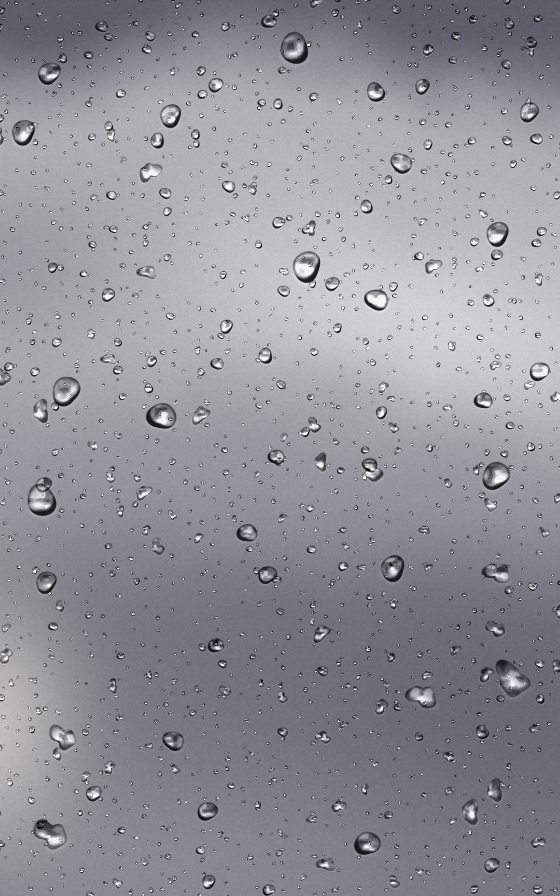
This texture is drawn by a Shadertoy shader. Its source:

```glsl
// Raindrops on a window pane in front of a blurred, clouded grey sky.
// The sky is a soft vertical gradient bent by noise; the drops come from
// four jittered grids, each half as coarse, with lens-like shading.

#define LAYERS 4
#define COARSE_CELL 0.125
#define DROP_MIN 0.085
#define DROP_MAX 0.172
#define COVERAGE 0.56
#define CLOUD_WARP 0.16
#define GLINT 0.42
#define GRAIN 0.025
#define INK vec3(0.07, 0.075, 0.085)

float hash(vec2 p) {
    return fract(sin(dot(p, vec2(127.1, 311.7))) * 43758.5453);
}

float noise(vec2 p) {
    vec2 i = floor(p), f = fract(p);
    f = f * f * (3.0 - 2.0 * f);
    return mix(mix(hash(i), hash(i + vec2(1, 0)), f.x),
               mix(hash(i + vec2(0, 1)), hash(i + vec2(1, 1)), f.x), f.y);
}

float fbm(vec2 p) {
    float sum = 0.0, amp = 0.5;
    for (int i = 0; i < 4; i++) {
        sum += amp * noise(p);
        p = p * 2.03 + 7.3;
        amp *= 0.5;
    }
    return sum;
}

// Soft elliptical patch of light
float patchAt(vec2 uv, vec2 centre, vec2 size) {
    vec2 d = (uv - centre) / size;
    return exp(-dot(d, d));
}

vec3 sky(vec2 uv) {
    float y = uv.y + CLOUD_WARP * (fbm(uv * vec2(2.0, 3.0) + 3.1) - 0.47);
    float tone = mix(0.46, 0.59, smoothstep(0.27, 0.46, y));
    tone = mix(tone, 0.69, smoothstep(0.44, 0.62, y));
    tone = mix(tone, 0.37, smoothstep(0.83, 0.98, y));
    tone += 0.13 * patchAt(vec2(uv.x, y), vec2(0.75, 0.66), vec2(0.45, 0.10));
    tone -= 0.09 * patchAt(uv, vec2(0.0, 0.70), vec2(0.3, 0.10));
    tone -= 0.05 * patchAt(uv, vec2(0.9, 0.20), vec2(0.4, 0.15));
    tone += 0.08 * patchAt(uv, vec2(0.3, 0.03), vec2(0.5, 0.12));
    float glow = patchAt(uv, vec2(-0.03, 0.20), vec2(0.16, 0.13));
    tone += 0.28 * glow;
    vec3 tint = vec3(-0.005, 0.0, 0.07) * (1.0 - tone);
    return tone + tint + glow * vec3(0.02, 0.01, -0.02);
}

// Lays the drop of one grid cell over the colour behind it
vec3 addDrop(vec3 behind, vec2 p, float cell, float layer) {
    vec2 g = p / cell + layer * 13.7;
    g.y += 5.0 * hash(vec2(floor(g.x), layer));
    vec2 id = floor(g), key = id + layer * 31.0;
    if (hash(key) > COVERAGE) return behind;

    // Place and size
    float size = hash(key + 1.7);
    float radius = mix(DROP_MIN, DROP_MAX, size * size);
    vec2 jitter = vec2(hash(key + 2.3), hash(key + 4.1)) - 0.5;
    vec2 q = (fract(g) - 0.5 - jitter * (1.0 - 3.4 * radius)) / radius;

    // Irregular outline, more ragged towards the bottom of the pane
    float ragged = step(hash(key + 5.9), mix(0.55, 0.15, p.y));
    float turn = 6.2832 * hash(key + 6.7);
    float angle = atan(q.y, q.x);
    float wobble = mix(0.09, 0.25, ragged);
    float outline = 1.0 + wobble * (sin(2.0 * angle + turn)
        + 0.55 * sin(3.0 * angle + turn * 2.3) + 0.3 * ragged * sin(5.0 * angle - turn));
    vec2 n = q / outline;
    float f = length(n);
    float blur = 1.4 / (iResolution.y * radius * cell);
    float mask = 1.0 - smoothstep(1.0 - 0.5 * blur, 1.0 + 0.5 * blur, f);

    // Lens body: brighter low down, with swirling reflections
    float swirl = noise(n * vec2(2.0, 2.8) + key * 3.7);
    vec3 body = behind * mix(0.76, 1.08, smoothstep(0.6, -0.5, n.y));
    body += GLINT * smoothstep(0.5, 0.78, swirl) * (1.0 - 0.5 * f);
    body += GLINT * patchAt(n, vec2(0.3 * cos(turn), -0.3), vec2(0.42, 0.2));
    body -= 0.22 * smoothstep(0.4, 0.15, swirl);

    // Thin dark rim and heavy lower crescent
    float lean = 0.3 * sin(turn);
    float crescent = smoothstep(0.88, 1.16, length(n - vec2(lean, 0.32)));
    float rim = 0.6 * smoothstep(0.72, 0.98, f);
    float dark = max(crescent, rim) * mix(0.95, 0.62, ragged);
    body = mix(body, INK, dark);

    // Faint light thrown on the glass beneath
    float spill = smoothstep(1.35, 1.0, f) * smoothstep(0.0, -0.9, n.y);
    return mix(behind + 0.07 * spill, clamp(body, 0.0, 0.96), mask);
}

void mainImage(out vec4 fragColor, in vec2 fragCoord) {
    vec2 uv = fragCoord / iResolution.xy;
    vec2 p = fragCoord / iResolution.y;
    vec3 col = sky(uv);
    for (int i = LAYERS - 1; i >= 0; i--) {
        float layer = float(i);
        col = addDrop(col, p, COARSE_CELL * exp2(-layer), layer);
    }
    col += GRAIN * (hash(floor(p * 512.0)) - 0.5);
    fragColor = vec4(clamp(col, 0.0, 1.0), 1.0);
}
```
